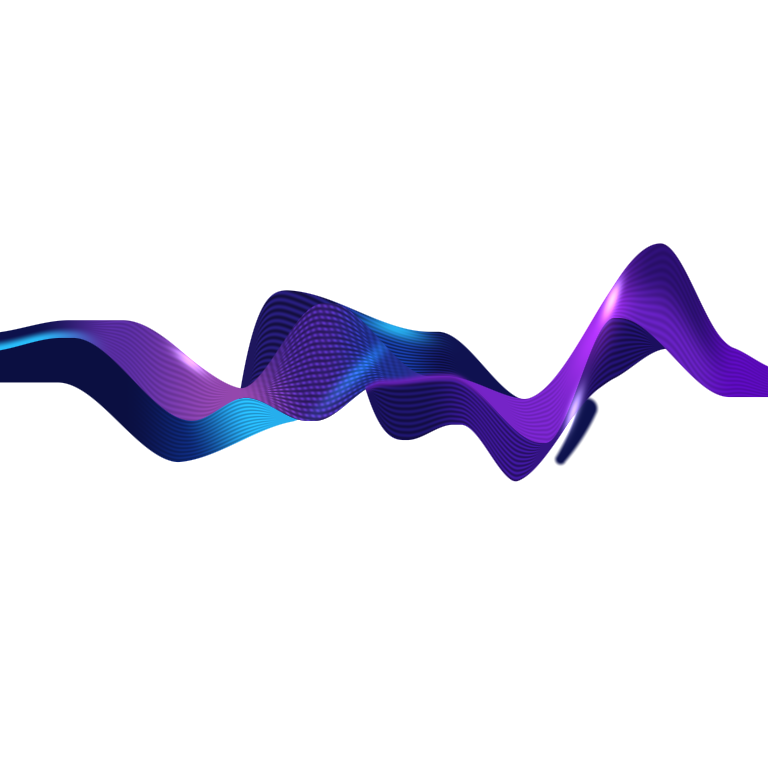
This background is drawn by a WebGL 2 fragment shader. Its source:

```glsl
#version 300 es
precision highp float;
// A folded silk ribbon of fine lines flowing across a white ground.
// Each edge is a chain of smooth ramps; the strips between two edges are
// filled with gradients, contour stripes and a few stretched glows.
uniform vec2 u_resolution;
out vec4 fragColor;

// Smooth rise of height h between a and b
float ramp(float x, float a, float b, float h) {
    return h * smoothstep(a, b, x);
}

// Upper edge of the violet ribbon
float ribbonTop(float x) {
    return 56.6 + ramp(x, -2.0, 9.0, 1.7) - ramp(x, 16.0, 32.5, 9.0)
        + ramp(x, 31.0, 42.0, 11.2) - ramp(x, 43.0, 56.0, 9.5)
        - ramp(x, 58.0, 69.0, 3.0) + ramp(x, 68.0, 86.0, 20.3)
        - ramp(x, 86.0, 95.5, 13.3) - ramp(x, 94.0, 102.0, 3.2);
}

// Lower edge of the violet ribbon, where the cloth folds under
float ribbonFold(float x) {
    return 54.2 + ramp(x, -2.0, 8.0, 1.8) - ramp(x, 9.5, 25.0, 10.8)
        + ramp(x, 25.0, 32.0, 3.0) - ramp(x, 32.0, 40.0, 3.0)
        + ramp(x, 41.0, 50.0, 5.0) + ramp(x, 50.0, 58.0, 0.7)
        - ramp(x, 58.5, 70.5, 8.6) + ramp(x, 71.0, 80.0, 16.3)
        - ramp(x, 80.5, 95.0, 10.3);
}

// Rounded crest behind the middle of the ribbon
float crestTop(float x) {
    return 62.2 - 13.0 * pow(max(37.8 - x, 0.0) / 6.5, 3.0)
        - ramp(x, 37.0, 56.0, 5.4) - ramp(x, 57.0, 69.0, 9.0);
}

// Lowest edges: left sweep and right lobes
float leftHem(float x) {
    return 50.2 - ramp(x, 7.5, 23.5, 10.4) + ramp(x, 22.5, 40.0, 5.5) + ramp(x, 38.0, 50.0, 12.0);
}
float rightHem(float x) {
    return 42.7 + 7.0 * pow(max(52.7 - x, 0.0) / 5.2, 2.5) + ramp(x, 53.0, 59.0, 2.0)
        - ramp(x, 60.0, 67.5, 7.5) + ramp(x, 66.5, 80.0, 13.0) + ramp(x, 78.0, 87.0, 4.4);
}

float inside(float d) {
    return clamp(0.5 + d / max(fwidth(d), 1e-4), 0.0, 1.0);
}
float strip(float y, float top, float bottom) {
    return inside(top - y) * inside(y - bottom);
}

// Position across a strip, 0 at the bottom and 1 at the top
float across(float y, float top, float bottom) {
    return (y - bottom) / max(top - bottom, 0.6);
}

// Fine lines that settle to their mean where too dense to resolve
float stripes(float v) {
    return mix(0.5 + 0.5 * cos(6.2832 * v), 0.5, smoothstep(0.3, 0.7, fwidth(v)));
}

// Gaussian glow stretched along a direction
float glow(vec2 p, vec2 centre, vec2 along, float len, float wide) {
    vec2 d = p - centre, a = normalize(along);
    vec2 q = vec2(dot(d, a) / len, dot(d, vec2(-a.y, a.x)) / wide);
    return exp(-dot(q, q));
}

void main() {
    // Canvas units: 0 to 100 along the shorter side
    vec2 p = (gl_FragCoord.xy - 0.5 * u_resolution) / min(u_resolution.x, u_resolution.y) * 100.0 + 50.0;
    float x = p.x, y = p.y;
    float top = ribbonTop(x), fold = ribbonFold(x), crest = crestTop(x);
    float hemL = leftHem(x), hemR = rightHem(x);
    vec3 navy = vec3(0.05, 0.07, 0.30), cyan = vec3(0.16, 0.74, 0.98);
    vec3 violet = vec3(0.38, 0.12, 0.72);
    vec3 color = vec3(1.0);

    // Small dark wisp behind the right valley
    vec2 rel = p - vec2(73.0, 40.2), axis = vec2(3.4, 6.6);
    float t = clamp(dot(rel, axis) / dot(axis, axis), 0.0, 1.0);
    float wisp = length(rel - axis * t + vec2(-1.2 * t * (1.0 - t), 0.0));
    color = mix(color, navy, 1.0 - smoothstep(0.3, 1.0, wisp - 0.7 * t));

    // Left sweep, navy running into cyan
    float u = across(y, fold, hemL);
    vec3 sweep = mix(navy, vec3(0.05, 0.16, 0.46), smoothstep(16.0, 27.0, x));
    sweep = mix(sweep, cyan, smoothstep(25.0, 34.0, x + 2.0 * u) * 0.9);
    sweep *= 0.85 + 0.3 * stripes(u * 11.0) * smoothstep(16.0, 24.0, x);
    color = mix(color, sweep, strip(y, fold + 0.3, hemL));

    // Right lobes under the fold
    u = across(y, fold, hemR);
    vec3 lobe = mix(vec3(0.10, 0.07, 0.36), vec3(0.21, 0.08, 0.53), smoothstep(55.0, 63.0, x));
    lobe = mix(lobe, vec3(0.11, 0.06, 0.38), smoothstep(71.0, 78.0, x));
    lobe *= 0.72 + 0.5 * stripes(u * 10.0 + x * 0.08);
    color = mix(color, lobe, strip(y, fold + 0.3, hemR));

    // Crest with arched lines and a cyan rim
    u = across(y, crest, fold);
    vec3 arch = mix(vec3(0.12, 0.09, 0.38), vec3(0.08, 0.20, 0.55), smoothstep(40.0, 50.0, x));
    arch = mix(arch, vec3(0.06, 0.07, 0.32), smoothstep(52.0, 58.0, x));
    arch *= 0.65 + 0.65 * stripes(u * 17.0 + (x - 31.0) * 0.22);
    arch = mix(arch, cyan, 0.9 * glow(p, vec2(51.5, 57.2), vec2(1.0, -0.3), 4.0, 1.1));
    color = mix(color, arch, strip(y, crest, fold));

    // Violet ribbon, its hue drifting from left to right
    u = across(y, top, fold);
    vec3 silk = mix(mix(cyan, navy, smoothstep(0.1, 0.65, u)), vec3(0.34, 0.17, 0.62), smoothstep(4.0, 15.0, x));
    silk = mix(silk, vec3(0.58, 0.28, 0.68), smoothstep(15.0, 31.0, x));
    silk = mix(silk, vec3(0.27, 0.14, 0.54), smoothstep(33.0, 41.0, x + 3.0 * u));
    silk = mix(silk, vec3(0.13, 0.18, 0.55), smoothstep(42.0, 49.0, x));
    silk = mix(silk, vec3(0.46, 0.14, 0.78), smoothstep(52.0, 60.0, x));
    silk = mix(silk, mix(violet, vec3(0.17, 0.06, 0.44), smoothstep(0.2, 0.75, u)), smoothstep(76.0, 85.0, x));
    silk = mix(silk, vec3(0.35, 0.04, 0.72), smoothstep(90.0, 96.0, x));
    float mesh = smoothstep(31.0, 36.0, x) * (1.0 - smoothstep(49.0, 55.0, x));
    float weave = stripes(u * 20.0 + x * 0.2) * (0.4 + 0.6 * stripes(x * 1.25 + y * 0.35));
    silk *= mix(0.92 + 0.16 * stripes(u * 12.0 + 0.6 * sin(x * 0.7)), 0.7 + 0.9 * weave, mesh);
    silk += vec3(0.02, 0.30, 0.38) * mesh * glow(p, vec2(46.5, 51.5), vec2(1.0, 1.0), 7.0, 1.0);
    color = mix(color, silk, strip(y, top, fold) * (1.0 - 0.2 * mesh));

    // Bright thread along the middle fold
    float thread = exp(-pow((y - fold) / 0.5, 2.0)) * smoothstep(44.0, 50.0, x) * (1.0 - smoothstep(60.0, 66.0, x));
    color = mix(color, vec3(0.45, 0.13, 0.75), 0.8 * thread * inside(y - hemR));

    // Sheen on the steep slopes; white ground is unaffected
    float sheen = glow(p, vec2(74.7, 46.5), vec2(0.35, 1.0), 3.0, 0.65)
        + glow(p, vec2(79.7, 61.0), vec2(0.4, 1.0), 2.6, 0.7)
        + 0.7 * glow(p, vec2(24.6, 53.0), vec2(1.0, -0.8), 2.5, 0.7);
    color += vec3(0.75, 0.7, 0.8) * sheen;
    color += vec3(0.25, 0.06, 0.22) * glow(p, vec2(78.0, 57.0), vec2(0.5, 1.0), 7.0, 2.0);
    fragColor = vec4(clamp(color, 0.0, 1.0), 1.0);
}
```
